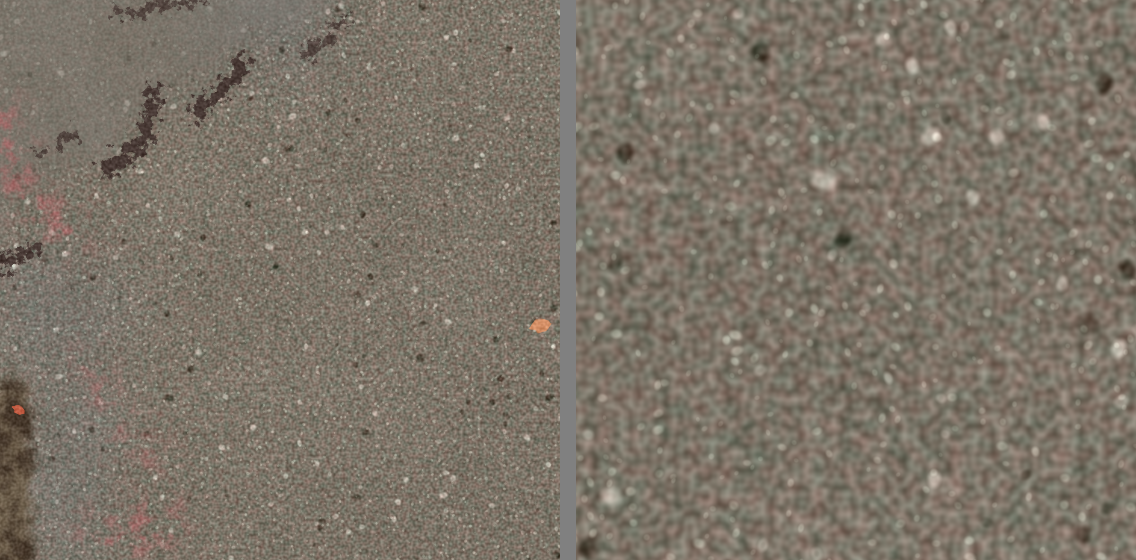
Left, the full canvas; right, a detail of the centre.
Give the GLSL for this texture, as a WebGL 2 fragment shader.

```glsl
#version 300 es
precision highp float;
// Worn asphalt: fine grit, ragged dark cracks, faded pink paint, grey haze and a dirty edge.

#define GRIT_SCALE 100.0
#define GRIT_CONTRAST 0.17
#define TINT_VARIATION 0.10
#define FLECK_GAIN 0.17
#define STONE_GAIN 0.26
#define CRACK_RAGGED 0.028
#define PAINT_STRENGTH 0.72
#define HAZE_STRENGTH 0.60
#define ASPHALT vec3(0.485, 0.451, 0.402)
#define HAZE vec3(0.475, 0.470, 0.455)
#define CRACK vec3(0.265, 0.205, 0.190)
#define PAINT vec3(0.720, 0.400, 0.410)

uniform vec2 u_resolution;
out vec4 fragColor;

// Integer hash giving two values in 0..1 for a lattice cell
vec2 hash2(vec2 cell) {
    uvec2 v = uvec2(ivec2(cell) + 4096) * 1664525u + 12345u;
    v.x += v.y * 1664525u;
    v.y += v.x * 1664525u;
    v ^= v >> 16u;
    v.x += v.y * 1664525u;
    v.y += v.x * 1664525u;
    v ^= v >> 16u;
    return vec2(v & 65535u) / 65535.0;
}

float slope(vec2 cell, vec2 offset) {
    float angle = 6.2832 * hash2(cell).x;
    return dot(vec2(cos(angle), sin(angle)), offset);
}

// Gradient noise, roughly -0.7..0.7
float noise(vec2 p) {
    vec2 i = floor(p), f = p - i, e = vec2(1, 0);
    vec2 u = f * f * f * (f * (f * 6.0 - 15.0) + 10.0);
    return mix(mix(slope(i, f), slope(i + e, f - e), u.x),
               mix(slope(i + e.yx, f - e.yx), slope(i + 1.0, f - 1.0), u.x), u.y);
}

float fbm(vec2 p) {
    float sum = 0.0, gain = 1.0;
    for (int i = 0; i < 4; i++) {
        sum += gain * noise(p);
        p = mat2(1.6, 1.2, -1.2, 1.6) * p + 7.3;
        gain *= 0.55;
    }
    return sum;
}

// Scattered soft pebbles, one possible per cell
float pebbles(vec2 p, float density) {
    float cover = 0.0;
    vec2 home = floor(p);
    for (int y = -1; y <= 1; y++)
    for (int x = -1; x <= 1; x++) {
        vec2 cell = home + vec2(x, y);
        vec2 spot = hash2(cell), kind = hash2(cell + 517.0);
        vec2 d = p - cell - spot;
        d.x *= 0.75 + 0.6 * spot.y;
        d.y += 0.5 * (spot.x - 0.5) * d.x;
        float radius = mix(0.18, 0.42, kind.y);
        float shape = 1.0 - smoothstep(radius * 0.35, radius, length(d));
        cover = max(cover, shape * step(kind.x, density) * (0.4 + 0.6 * kind.y));
    }
    return cover;
}

float segment(vec2 p, vec4 s) {
    vec2 a = p - s.xy, b = s.zw - s.xy;
    return length(a - b * clamp(dot(a, b) / dot(b, b), 0.0, 1.0));
}

float blob(vec2 p, vec2 centre, vec2 size) {
    vec2 d = (p - centre) / size;
    return exp(-dot(d, d));
}

// Pointed chip of leaf or rust
float chip(vec2 p, vec2 centre, float size, float tilt) {
    vec2 d = mat2(cos(tilt), -sin(tilt), sin(tilt), cos(tilt)) * (p - centre) / size;
    float edge = abs(d.y) * 1.7 + d.x * d.x + 0.5 * noise(d * 2.0);
    return 1.0 - smoothstep(0.75, 1.05, edge);
}

void main() {
    vec2 p = gl_FragCoord.xy / u_resolution;
    float broad = fbm(p * 5.0), patchy = fbm(p * 26.0), rough = fbm(p * 60.0);
    vec2 warped = p + 0.016 * vec2(noise(p * 14.0), noise(p * 14.0 + 31.0));

    // Smooth worn corner and bluish haze
    float worn = smoothstep(-0.05, 0.06, p.y - 0.60 - 0.66 * p.x + 0.05 * broad);
    float haze = blob(p, vec2(0.49, 0.94), vec2(0.12, 0.09))
               + blob(p, vec2(0.09, 0.46), vec2(0.13, 0.10))
               + blob(p, vec2(0.12, 0.18), vec2(0.09, 0.20)) + 0.5 * worn;
    haze = clamp(haze * (0.85 + 0.5 * broad), 0.0, 1.0);
    vec3 colour = mix(ASPHALT, HAZE, HAZE_STRENGTH * haze) + 0.025 * broad + 0.018 * patchy;

    // Grit in brightness and in red-green tint
    float calm = 1.0 - 0.50 * worn - 0.15 * haze;
    float grit = 0.6 * noise(p * GRIT_SCALE) + noise(p * GRIT_SCALE * 1.9 + 9.0);
    float tint = noise(p * GRIT_SCALE * 1.1 + 50.0) + 0.3 * patchy;
    colour += calm * (GRIT_CONTRAST * grit + TINT_VARIATION * tint * vec3(0.5, -0.25, -0.15));
    colour += calm * FLECK_GAIN * pebbles(p * 105.0, 0.28) * vec3(0.92, 1.0, 0.95);
    colour += calm * STONE_GAIN * pebbles(p * 52.0 + 20.0, 0.08);
    colour -= calm * 0.20 * pebbles(p * 45.0 + 90.0, 0.05);

    // Faded paint, thicker near its strokes
    vec4 strokes[4] = vec4[4](vec4(0.0, 0.79, 0.04, 0.66), vec4(0.04, 0.65, 0.12, 0.59),
                              vec4(0.18, 0.04, 0.29, 0.06), vec4(0.16, 0.34, 0.26, 0.19));
    float paint = 0.0;
    for (int i = 0; i < 4; i++) {
        float near = exp(-pow(segment(warped, strokes[i]) / 0.042, 2.0));
        float fade = i == 3 ? 0.55 : 1.0;
        paint = max(paint, fade * near * smoothstep(-0.25, 0.75, patchy + 0.35 * rough));
    }
    colour = mix(colour, PAINT + 0.10 * grit, PAINT_STRENGTH * paint);

    // Dark cracks along the diagonal
    vec4 cracks[7] = vec4[7](vec4(0.0, 0.525, 0.06, 0.555), vec4(0.19, 0.70, 0.25, 0.735),
                             vec4(0.25, 0.74, 0.28, 0.84), vec4(0.35, 0.80, 0.435, 0.88),
                             vec4(0.07, 0.73, 0.13, 0.765), vec4(0.55, 0.90, 0.61, 0.965),
                             vec4(0.21, 0.98, 0.37, 1.005));
    float crack = 0.0;
    for (int i = 0; i < 7; i++) {
        float width = i < 4 ? 0.012 : 0.006;
        float d = segment(warped, cracks[i]) - width + CRACK_RAGGED * rough;
        crack = max(crack, (i < 4 ? 0.92 : 0.75) * (1.0 - smoothstep(-0.005, 0.005, d)));
    }
    colour = mix(colour, CRACK + 0.10 * grit, crack);

    // Brown dirt at the lower left
    float bank = max(p.x - 0.06, 0.7 * (p.y - 0.32)) + 0.022 * patchy;
    vec3 soil = mix(vec3(0.25, 0.19, 0.14), vec3(0.43, 0.37, 0.29), smoothstep(-0.5, 0.6, patchy + broad));
    colour = mix(colour, soil + 0.10 * grit, 0.9 * (1.0 - smoothstep(-0.02, 0.015, bank)));

    // Two bright chips
    colour = mix(colour, vec3(0.83, 0.56, 0.40) + 0.12 * grit, chip(p, vec2(0.965, 0.418), 0.022, 0.2));
    colour = mix(colour, vec3(0.74, 0.34, 0.24) + 0.12 * grit, chip(p, vec2(0.033, 0.268), 0.014, -0.5));
    fragColor = vec4(clamp(colour, 0.0, 1.0), 1.0);
}
```
